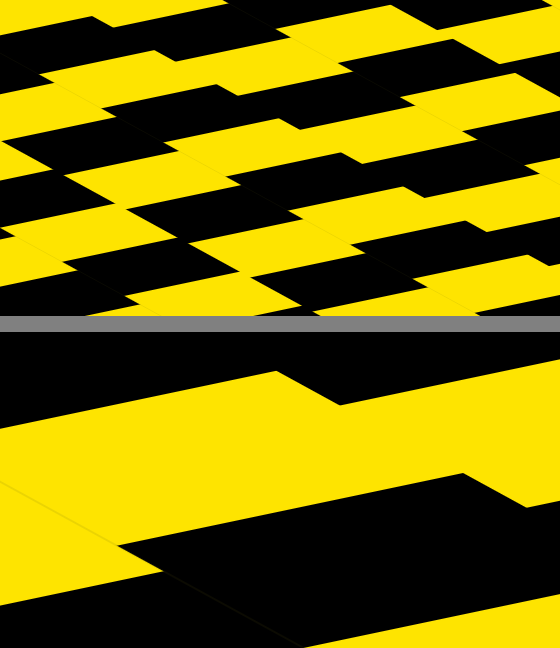
Top: the whole. Bottom: its middle third, enlarged.
Give the GLSL for this pattern, as a WebGL 2 fragment shader.

```glsl
#version 300 es
precision highp float;
// Slanted yellow and black blocks in diagonal strips. Skewed coordinates give
// the strip number and the position along it; strips go in pairs, each pair
// slipped by its own amount, with a faint seam between its two halves.
uniform vec2 u_resolution;
out vec4 outColor;

const float STRIP = 0.2766;   // strip spacing, in canvas heights
const float PERIOD = 0.2984;  // one yellow and one black block

// Slip of a strip along its length, as a fraction of the period
float stripSlip(float strip) {
  int pair = int(clamp(floor(strip * 0.5), -2.0, 1.0)) + 2;
  float pairSlip = vec4(0.293, 0.045, 0.0, 0.54)[pair];
  return pairSlip - 0.125 * (1.0 - mod(strip, 2.0));
}

// Yellow coverage of a strip, smoothed over one pixel
float blocks(float strip, float along, float pixel) {
  float t = along / PERIOD - stripSlip(strip);
  float fromCentre = abs(fract(t + 0.25) - 0.5);
  float dist = (0.25 - fromCentre) * PERIOD / length(vec2(0.21, 1.0));
  return clamp(0.5 + dist / pixel, 0.0, 1.0);
}

void main() {
  float pixel = 1.0 / u_resolution.y;
  vec2 p = gl_FragCoord.xy * pixel;
  float down = 1.0 - p.y;

  // Skewed axes: across the strips and along the blocks
  float across = (down - 0.5475 * p.x + 0.1088) / STRIP;
  float along = down + 0.21 * p.x;

  // Blend the two strips that meet at the nearest boundary
  float boundary = floor(across + 0.5);
  float dist = (across - boundary) * STRIP / length(vec2(0.5475, 1.0));
  float cover = mix(blocks(boundary - 1.0, along, pixel),
                    blocks(boundary, along, pixel),
                    clamp(0.5 + dist / pixel, 0.0, 1.0));
  vec3 color = mix(vec3(0.0), vec3(0.995, 0.895, 0.0), cover);

  // Faint seam inside each pair
  float seam = clamp(0.5 + (0.001 - abs(dist)) / pixel, 0.0, 1.0);
  seam *= mod(boundary, 2.0);
  color = mix(color, vec3(0.38, 0.36, 0.07), 0.12 * seam);

  outColor = vec4(color, 1.0);
}
```
